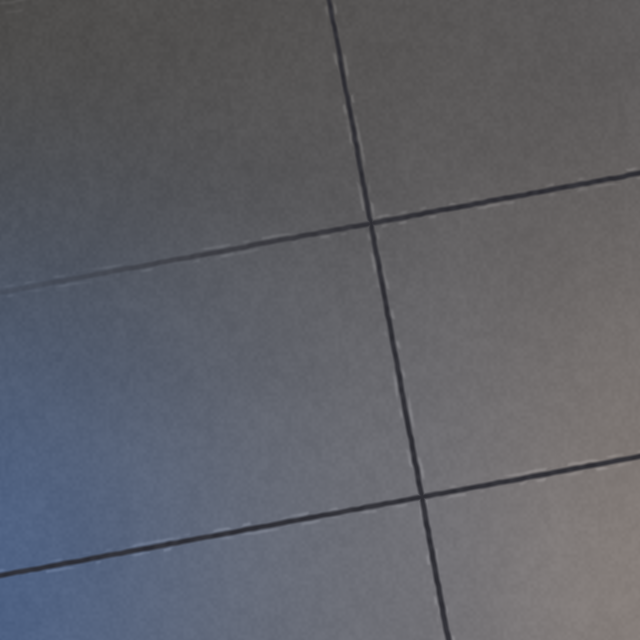
This texture is drawn by a Shadertoy shader. Its source:

```glsl
float hash(vec2 p) {
    vec3 q = fract(vec3(p.xyx) * 0.1031);
    q += dot(q, q.yzx + 33.33);
    return fract((q.x + q.y) * q.z);
}

float noise(vec2 p) {
    vec2 i = floor(p), f = fract(p);
    f = f * f * (3.0 - 2.0 * f);
    return mix(mix(hash(i), hash(i + vec2(1, 0)), f.x),
               mix(hash(i + vec2(0, 1)), hash(i + vec2(1, 1)), f.x), f.y);
}

float fbm(vec2 p) {
    float sum = 0.0, gain = 0.5;
    for (int i = 0; i < 4; i++) {
        sum += gain * noise(p);
        p = mat2(1.6, 1.2, -1.2, 1.6) * p + 7.3;
        gain *= 0.5;
    }
    return sum / 0.9375;
}

// Distance to the nearest joint of a periodic set
float jointDistance(float x, float period) {
    return abs(fract(x / period + 0.5) - 0.5) * period;
}

// Soft dark core of a joint
float jointCore(float d, float halfWidth) {
    float blur = 0.0018 + 0.7 / iResolution.y;
    return 1.0 - smoothstep(halfWidth - blur, halfWidth + blur, d);
}

// Thin highlight on the chipped edges of a joint
float jointRim(float d, float halfWidth) {
    float x = (d - halfWidth - 0.004) / 0.0028;
    return exp(-x * x);
}

// Cool light from the lower left, warm light from the right
vec3 floorLight(vec2 uv) {
    vec3 low = mix(vec3(0.30, 0.38, 0.52), vec3(0.42, 0.43, 0.465), smoothstep(-0.1, 0.6, uv.x));
    low = mix(low, vec3(0.52, 0.49, 0.475), smoothstep(0.45, 1.05, uv.x));
    vec3 high = mix(vec3(0.30, 0.295, 0.29), vec3(0.365, 0.355, 0.355), uv.x);
    return mix(low, high, smoothstep(0.08, 1.0, uv.y));
}

void mainImage(out vec4 fragColor, in vec2 fragCoord) {
    vec2 uv = fragCoord / iResolution.xy;

    // Tilted tile frame, with its origin on a joint crossing
    vec2 tile = mat2(0.983, -0.183, 0.183, 0.983) * (uv - vec2(0.5794, 0.651));
    vec2 ragged = vec2(noise(tile.yx * vec2(90, 40)), noise(tile * vec2(90, 40) + 31.0)) - 0.5;
    vec2 d = vec2(jointDistance(tile.x + 0.0014 * ragged.x, 0.87),
                  jointDistance(tile.y + 0.0014 * ragged.y, 0.435));

    // Cross joints fade towards the dim upper left
    float fade = smoothstep(-0.2, 0.6, uv.x - 1.2 * (uv.y - 0.545));
    vec2 halfWidth = vec2(mix(0.0042, 0.0032, uv.y), 0.0038);
    vec2 core = vec2(jointCore(d.x, halfWidth.x), jointCore(d.y, halfWidth.y) * fade);
    vec2 rim = vec2(jointRim(d.x, halfWidth.x), jointRim(d.y, halfWidth.y));

    // Surface: broad mottling, slanted streaks and fine grain
    vec3 color = floorLight(uv);
    color += 0.028 * (fbm(uv * 7.0) - 0.5);
    color += 0.026 * (fbm(tile * vec2(75, 50) + 11.0) - 0.5);
    color += 0.022 * (noise(uv * 190.0) - 0.5);

    // Joints with broken bright edges
    float chips = smoothstep(0.45, 0.85, noise(uv * 65.0 + 5.0));
    color += 0.07 * chips * max(rim.x, rim.y * (0.4 + 0.6 * fade));
    vec3 grout = vec3(0.17, 0.17, 0.195) + 0.05 * (noise(uv * 110.0) - 0.5);
    color = mix(color, grout, 0.93 * max(core.x, core.y));

    fragColor = vec4(color, 1.0);
}
```
